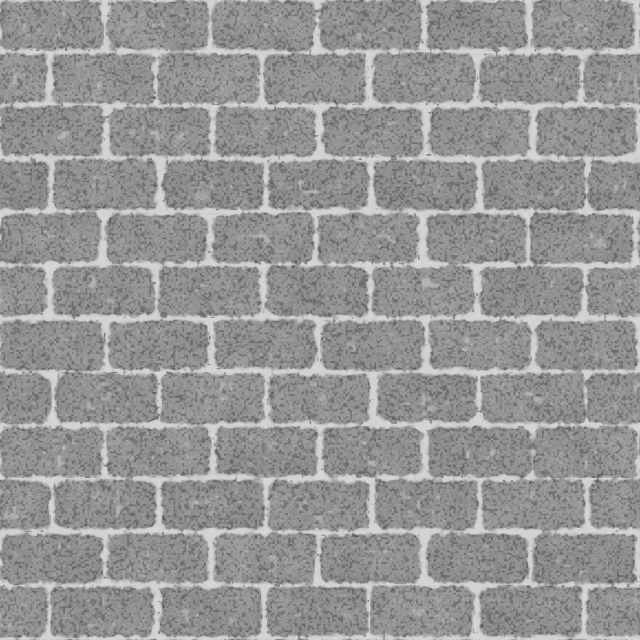
Give the GLSL for this texture, as a WebGL 2 fragment shader.

```glsl
#version 300 es
precision highp float;
// Running-bond wall of speckled grey concrete blocks with rough edges and pale mortar.
uniform vec2 u_resolution;
out vec4 fragColor;

float hash(vec2 p) {
    vec3 q = fract(p.xyx * vec3(0.1031, 0.1030, 0.0973));
    q += dot(q, q.yzx + 33.33);
    return fract((q.x + q.y) * q.z);
}

float noise(vec2 p) {
    vec2 i = floor(p), f = fract(p);
    f = f * f * (3.0 - 2.0 * f);
    return mix(mix(hash(i), hash(i + vec2(1, 0)), f.x),
               mix(hash(i + vec2(0, 1)), hash(i + vec2(1, 1)), f.x), f.y);
}

float roundedBox(vec2 p, vec2 halfSize, float radius) {
    vec2 q = abs(p) - halfSize + radius;
    return length(max(q, 0.0)) + min(max(q.x, q.y), 0.0) - radius;
}

void main() {
    vec2 uv = gl_FragCoord.xy / u_resolution;
    float pixel = 12.0 / u_resolution.y;

    // Six blocks across, twelve courses down, every second course shifted by half
    vec2 grid = vec2(uv.x * 6.0 + 0.015, (1.0 - uv.y) * 12.0 + 0.03);
    float course = floor(grid.y);
    grid.x += 0.5 * mod(course, 2.0) + 0.05 * (hash(vec2(course, 91.0)) - 0.5);
    vec2 id = vec2(mod(floor(grid.x), 6.0), course);
    vec2 local = (fract(grid) - 0.5) * vec2(2.0, 1.0);

    // Each block varies in place, size, slant and corner radius
    vec2 vary = vec2(hash(id + 11.0), hash(id + 27.0)) - 0.5;
    vec2 halfSize = vec2(0.945, 0.455) + vec2(0.035, 0.018) * (hash(id + 43.0) - 0.5);
    local += vary * vec2(0.05, 0.025);
    local.x += local.y * 0.05 * (hash(id + 59.0) - 0.5);
    local.y += local.x * 0.025 * (hash(id + 71.0) - 0.5);
    float edge = roundedBox(local, halfSize, mix(0.10, 0.20, hash(id + 83.0)));

    // Worn, crumbling outline
    edge += 0.07 * (noise(uv * 75.0) - 0.5) + 0.055 * (noise(uv * 190.0 + 7.0) - 0.5);
    float block = 1.0 - smoothstep(-0.025 - pixel * 0.5, 0.025 + pixel * 0.5, edge);

    // Stone: light ground, dark grains and soft tonal drift
    float coarse = noise(uv * 290.0 + 3.0);
    float fine = noise(uv * 430.0 + 19.0);
    float stone = 0.587 + 0.025 * (hash(id + 97.0) - 0.5);
    stone += 0.05 * (noise(uv * 32.0) - 0.5) + 0.09 * (fine - 0.5);
    stone -= 0.17 * smoothstep(0.48, 0.80, 0.6 * coarse + 0.4 * fine);

    // Pale flecks gathered towards the middle of each block
    float middle = 1.0 - smoothstep(0.3, 1.0, length(local / vec2(0.95, 0.5)));
    float fleck = smoothstep(0.66, 0.92, 0.7 * noise(uv * 130.0 + 31.0) + 0.3 * noise(uv * 48.0));
    stone = mix(stone, 0.76, 0.75 * fleck * middle);

    // Darker grains along the rim
    float rim = smoothstep(-0.09, -0.01, edge);
    stone -= 0.10 * rim * smoothstep(0.5, 0.75, noise(uv * 210.0 + 53.0));

    // Mortar: nearly plain, with faint stains and a few stray dark crumbs
    float mortar = 0.827 + 0.025 * (noise(uv * 150.0) - 0.5);
    mortar -= 0.07 * (1.0 - smoothstep(0.0, 0.07, edge)) * noise(uv * 95.0 + 13.0);
    float crumb = smoothstep(0.84, 0.94, noise(uv * 165.0 + 67.0));
    crumb *= 1.0 - smoothstep(0.02, 0.09, edge);

    float grey = mix(mix(mortar, 0.42, 0.8 * crumb), stone, block);
    fragColor = vec4(vec3(grey), 1.0);
}
```
